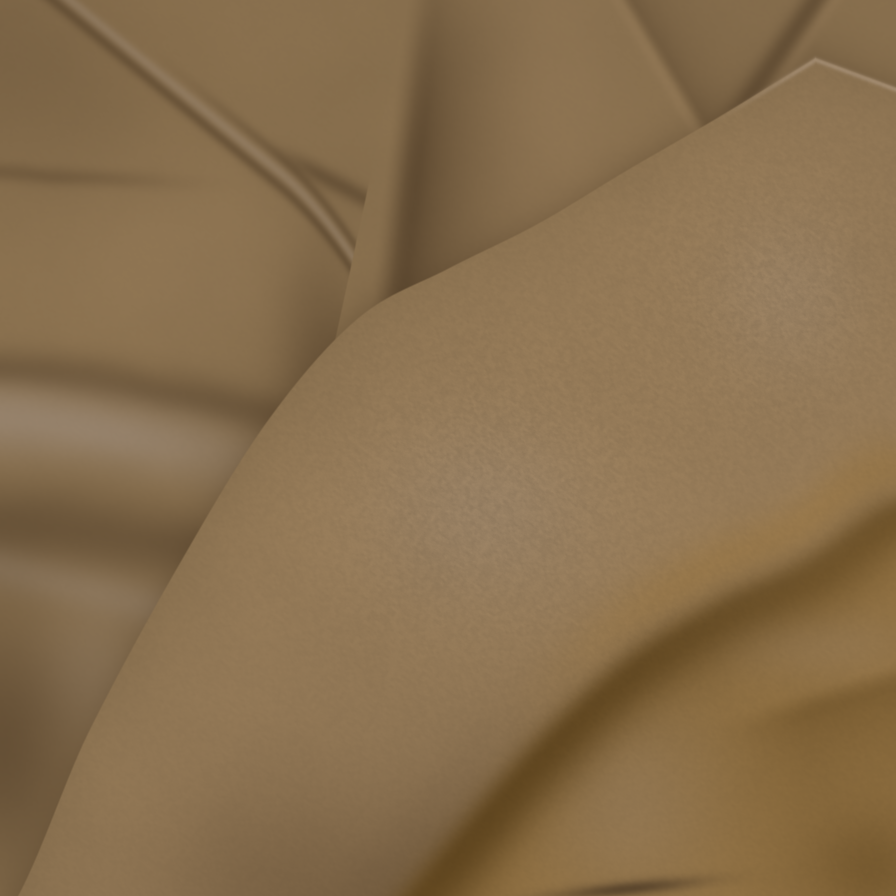
Give the GLSL for this texture, as a Shadertoy shader.

```glsl
// Draped tan leather: a broad front fold over creased, softly lit back panels.
#define TAN vec3(0.580, 0.475, 0.340)
#define BACK_TAN vec3(0.535, 0.437, 0.305)
#define GOLD vec3(0.550, 0.428, 0.250)
#define SHADOW vec3(0.310, 0.235, 0.150)
#define VALLEY vec3(0.350, 0.250, 0.100)
#define SHEEN vec3(0.600, 0.525, 0.445)
#define GRAIN_SCALE 210.0
#define GRAIN_DEPTH 0.085
#define MOTTLE 0.09

// Heights at eleven evenly spaced x positions.
const float FRONT_EDGE[11] = float[11](-0.03, 0.185, 0.370, 0.532, 0.645, 0.700, 0.750, 0.810, 0.868, 0.929, 0.990);
const float LOWER_CREASE[11] = float[11](-0.50, -0.40, -0.29, -0.18, -0.07, 0.05, 0.165, 0.258, 0.322, 0.370, 0.435);

float hash(vec2 p) {
    p = fract(p * vec2(0.1031, 0.1130));
    p += dot(p, p.yx + 33.33);
    return fract((p.x + p.y) * p.x * 17.0);
}

float noise(vec2 p) {
    vec2 i = floor(p), f = fract(p);
    f = f * f * (3.0 - 2.0 * f);
    return mix(mix(hash(i), hash(i + vec2(1, 0)), f.x),
               mix(hash(i + vec2(0, 1)), hash(i + 1.0), f.x), f.y);
}

float fbm(vec2 p) {
    float sum = 0.0, amp = 0.5;
    for (int i = 0; i < 4; i++) {
        sum += amp * noise(p);
        p = mat2(1.6, 1.2, -1.2, 1.6) * p + 7.3;
        amp *= 0.5;
    }
    return sum;
}

// Catmull-Rom curve through the sampled heights.
float spline(float k[11], float x) {
    float s = clamp(x, 0.0, 1.0) * 10.0;
    int i = min(int(s), 9);
    float t = s - float(i);
    float a = k[max(i - 1, 0)], b = k[i], c = k[i + 1], d = k[min(i + 2, 10)];
    return b + 0.5 * t * (c - a + t * (2.0 * a - 5.0 * b + 4.0 * c - d + t * (3.0 * (b - c) + d - a)));
}

// Approximate signed distance, positive above the curve.
float above(float k[11], vec2 p) {
    float slope = (spline(k, p.x + 0.01) - spline(k, p.x - 0.01)) / 0.02;
    return (p.y - spline(k, p.x)) / sqrt(1.0 + slope * slope);
}

float band(float d, float width) { d /= width; return exp(-d * d); }

float spot(vec2 p, vec2 center, vec2 radius) {
    vec2 q = (p - center) / radius;
    return exp(-dot(q, q));
}

vec3 leftPanel(vec2 p) {
    float wave = 0.02 * (fbm(p * vec2(5, 9)) - 0.5);
    vec3 c = mix(BACK_TAN, TAN, 0.5 * spot(p, vec2(0.2, 0.7), vec2(0.14, 0.1)));
    c = mix(c, SHADOW, 0.2 * spot(p, vec2(0.0, 0.93), vec2(0.2, 0.13)));
    // Horizontal drapes with a pale sheen.
    float y = p.y + 0.05 * p.x + 0.35 * p.x * p.x + wave;
    c = mix(c, SHADOW, 0.45 * band(y - 0.585, 0.024));
    c = mix(c, SHEEN, 0.8 * band(y - 0.528, 0.038) * smoothstep(0.42, 0.1, p.x));
    c = mix(c, SHADOW, 0.48 * band(y - 0.415, 0.042));
    c = mix(c, SHEEN, 0.4 * band(p.y - 0.365 + 0.25 * p.x, 0.024));
    c = mix(c, SHEEN, 0.3 * spot(p, vec2(0.1, 0.25), vec2(0.06, 0.08)));
    c = mix(c, SHADOW, 0.62 * spot(p, vec2(0.0, 0.17), vec2(0.09, 0.14)));
    c = mix(c, SHADOW, 0.32 * band(p.y - 0.808 + 0.06 * p.x + wave, 0.01) * smoothstep(0.28, 0.05, p.x));
    c = mix(c, SHADOW, 0.4 * spot(p, vec2(0.36, 0.6), vec2(0.05, 0.13)));
    // Diagonal raised seam and its short branch.
    float bend = max(p.x - 0.31, 0.0);
    float seam = (p.y - 1.0 + 0.82 * (p.x - 0.078) + 4.0 * bend * bend) * 0.77;
    c = mix(c, SHADOW, 0.5 * band(seam + 0.012, 0.007));
    c = mix(c, SHADOW, 0.4 * band(seam - 0.013, 0.007) * smoothstep(0.15, 0.35, p.x));
    c = mix(c, SHEEN, 0.45 * band(seam, 0.006));
    float branch = p.y - 0.835 + 0.53 * (p.x - 0.3);
    return mix(c, SHADOW, 0.5 * band(branch, 0.012) * smoothstep(0.29, 0.36, p.x));
}

vec3 rightPanel(vec2 p, float d) {
    vec3 c = mix(BACK_TAN, TAN, 0.7 * spot(p, vec2(0.61, 0.86), vec2(0.1, 0.25)));
    // Deep fold beside the lit flap.
    float s = d - 0.02 - 0.1 * (1.0 - p.y);
    float fold = smoothstep(-0.026, 0.018, s) * exp(-max(s, 0.0) * 15.0);
    c = mix(c, SHADOW, 0.9 * fold * smoothstep(1.15, 0.8, p.y));
    // Two converging creases at the top.
    float a = p.x - 0.697 - 0.6 * (1.0 - p.y);
    c = mix(c, SHADOW, 0.48 * smoothstep(-0.006, 0.012, a) * exp(-max(a, 0.0) * 22.0));
    c = mix(c, TAN, 0.5 * band(a + 0.009, 0.007));
    float b = p.x - 0.918 + 0.68 * (1.0 - p.y);
    c = mix(c, SHADOW, 0.55 * band(b + 0.008, 0.016));
    return mix(c, TAN, 0.5 * band(b - 0.014, 0.009));
}

vec3 frontPanel(vec2 p, float depth) {
    vec3 c = mix(TAN, BACK_TAN * 0.98, 0.65 * exp(-max(depth, 0.0) * 18.0));
    c = mix(c, SHEEN, 0.4 * spot(p, vec2(0.54, 0.43), vec2(0.12, 0.1)));
    c = mix(c, SHEEN, 0.3 * spot(p, vec2(0.88, 0.67), vec2(0.08, 0.09)));
    c = mix(c, SHADOW, 0.38 * spot(p, vec2(0.34, 0.0), vec2(0.18, 0.13)));
    // Golden underside with a pale hollow and a second flap.
    float e = above(LOWER_CREASE, p);
    vec3 under = mix(GOLD, TAN, 0.7 * spot(p, vec2(0.7, 0.1), vec2(0.1, 0.12)));
    under = mix(under, TAN, 0.5 * spot(p, vec2(0.92, 0.28), vec2(0.12, 0.04)));
    float flap = p.y - 0.21 - 0.3 * (p.x - 0.87);
    under = mix(under, VALLEY, 0.5 * smoothstep(0.014, -0.02, flap) * exp(min(flap, 0.0) * 14.0) * smoothstep(0.78, 0.92, p.x));
    under = mix(under, VALLEY, 0.4 * spot(p, vec2(0.97, 0.03), vec2(0.07, 0.06)));
    under = mix(under, SHADOW, 0.8 * band(p.y - 0.1 * (p.x - 0.62), 0.008) * band(p.x - 0.7, 0.08));
    // Rounded lip, then a valley that fades slowly downwards.
    c = mix(c, under, smoothstep(0.02, -0.025, e));
    c = mix(c, GOLD * 1.06, 0.7 * band(e - 0.042, 0.032) * smoothstep(0.52, 0.78, p.x));
    c = mix(c, SHADOW, 0.25 * band(e - 0.025, 0.05) * smoothstep(0.7, 0.45, p.x));
    float valley = band(e + 0.01, e > -0.01 ? 0.024 : 0.045);
    return mix(c, VALLEY, mix(0.85, 0.6, smoothstep(0.6, 0.95, p.x)) * valley);
}

void mainImage(out vec4 fragColor, in vec2 fragCoord) {
    vec2 p = fragCoord / iResolution.xy;
    float aa = 1.2 / iResolution.y;
    float side = p.x - 0.374 - 0.215 * (p.y - 0.62);
    vec3 color = mix(leftPanel(p), rightPanel(p, side), smoothstep(-aa, aa, side));
    // Front silhouette, cut by a second edge at its peak.
    float depth = min(-above(FRONT_EDGE, p), (0.935 - 0.37 * (p.x - 0.911) - p.y) * 0.94);
    float front = smoothstep(-aa, aa, depth);
    color = mix(color, SHADOW, 0.25 * exp(min(depth, 0.0) * 50.0));
    color = mix(color, frontPanel(p, depth), front);
    color = mix(color, SHEEN * 1.15, 0.6 * band(depth - 0.002, 0.003) * smoothstep(0.78, 0.92, p.x));
    // Broad mottling and pebbled grain, stronger where light grazes it.
    color *= 1.0 + MOTTLE * (fbm(p * 5.0) - 0.47);
    float grain = fbm(mat2(0.8, 0.6, -0.6, 0.8) * p * GRAIN_SCALE * vec2(1.0, 1.4)) - 0.47;
    float graze = 0.5 + spot(p, vec2(0.55, 0.45), vec2(0.2)) + spot(p, vec2(0.87, 0.67), vec2(0.15));
    color *= 1.0 + GRAIN_DEPTH * grain * graze * mix(0.4, 1.0, front);
    fragColor = vec4(color, 1.0);
}
```
